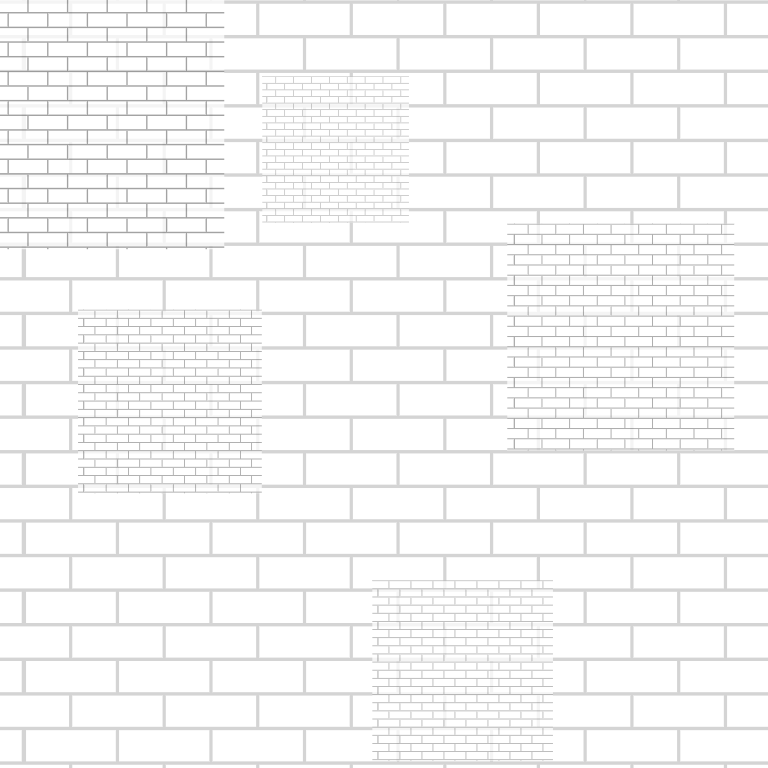
This pattern is drawn by a three.js fragment shader. Its source:

```glsl
// White running-bond brick wall with pale grey mortar, overlaid by five square
// panels. Each panel veils the wall and shows the same wall at a smaller scale.
// Joints are lines of exact pixel coverage, so fine ones fade evenly.
varying vec2 vUv;

// Share of a pixel of size px, at distance d, covered by a line
float lineCover(float d, float width, float px) {
  float h = 0.5 * width;
  return max(0.0, min(d + 0.5 * px, h) - max(d - 0.5 * px, -h)) / px;
}

// Distance to the nearest multiple of the pitch
float repeatDistance(float t, float pitch) {
  return abs(fract(t / pitch + 0.5) - 0.5) * pitch;
}

// Mortar coverage of a unit wall measured from its top left corner
float mortar(vec2 q, float px) {
  vec2 pitch = vec2(0.1218, 0.04504);
  float y = q.y - 0.0027;
  float course = floor(y / pitch.y);
  float x = q.x - 0.4574 - 0.5 * pitch.x * mod(course, 2.0);
  float bed = lineCover(repeatDistance(y, pitch.y), 0.0044, px);
  // The outermost left joint is a little wider
  float jointWidth = q.x < 0.06 ? 0.0056 : 0.0042;
  float joint = lineCover(repeatDistance(x, pitch.x), jointWidth, px);
  return max(bed, joint);
}

// Soft-edged mask of the unit square
float unitSquare(vec2 q, float px) {
  vec2 d = abs(q - 0.5) - 0.5;
  return clamp(0.5 - max(d.x, d.y) / px, 0.0, 1.0);
}

void main() {
  vec2 p = vec2(vUv.x, 1.0 - vUv.y);
  float px = max(fwidth(vUv.y), 0.00001);

  // Large wall
  float shade = 1.0 - 0.17 * mortar(p, px);

  // Panels: left, top, size, mortar tone
  vec4 panels[5];
  panels[0] = vec4(-0.1315, -0.0990, 0.4235, 0.64);
  panels[1] = vec4(0.3415, 0.0993, 0.1910, 0.70);
  panels[2] = vec4(0.6605, 0.2910, 0.2955, 0.67);
  panels[3] = vec4(0.1016, 0.4030, 0.2393, 0.62);
  panels[4] = vec4(0.4848, 0.7555, 0.2352, 0.68);

  for (int i = 0; i < 5; i++) {
    vec4 panel = panels[i];
    vec2 q = (p - panel.xy) / panel.z;
    float smallPx = px / panel.z;
    float veiled = mix(1.0, shade, 0.25);
    float drawn = veiled * mix(1.0, panel.w, mortar(q, smallPx));
    shade = mix(shade, drawn, unitSquare(q, smallPx));
  }

  gl_FragColor = vec4(vec3(shade), 1.0);
}
```
